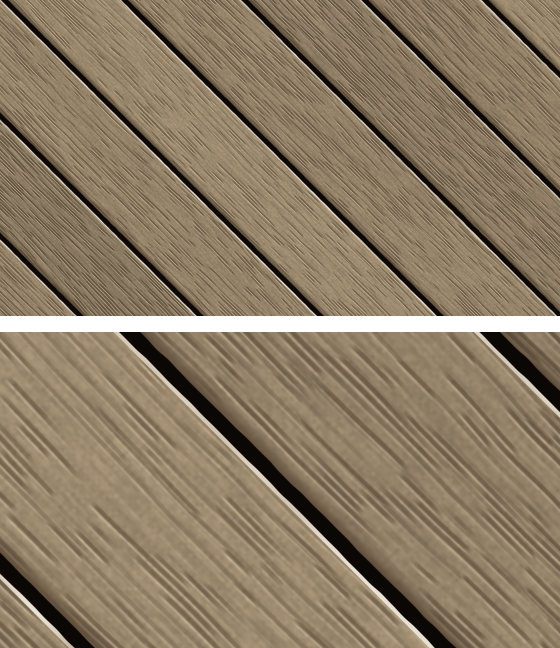
Top, the full canvas; bottom, a detail of the centre.
Give the GLSL for this texture, as a WebGL 1 fragment shader.

```glsl
precision highp float;
// Diagonal composite decking: broad brown boards split by narrow black gaps.
// Each board has a lit rim, a shaded rounded edge and embossed wood grain
// made of broken dashes, long grooves and fine streaks that follow its length.

uniform vec2 u_resolution;

// Lengths are fractions of the canvas height, measured across the boards.
#define PITCH 0.2688
#define ORIGIN 0.0098
#define GAP 0.0155
#define RIM 0.0042
#define SHADE_WIDTH 0.020
#define GRAIN_ROWS 125.0
#define DASH_RATE 17.0
#define GRAIN_BEND 0.022
#define RELIEF 0.0026

const vec3 BOARD = vec3(0.595, 0.525, 0.422);
const vec3 PORE = vec3(0.31, 0.245, 0.175);
const vec3 EDGE_SHADE = vec3(0.33, 0.265, 0.195);
const vec3 RIM_LIGHT = vec3(0.92, 0.89, 0.84);
const vec3 GAP_DARK = vec3(0.045, 0.028, 0.018);

float hash(vec2 p) {
  vec3 q = fract(p.xyx * 0.1031);
  q += dot(q, q.yzx + 33.33);
  return fract((q.x + q.y) * q.z);
}

float noise(vec2 p) {
  vec2 i = floor(p), f = fract(p);
  f = f * f * (3.0 - 2.0 * f);
  return mix(mix(hash(i), hash(i + vec2(1.0, 0.0)), f.x),
             mix(hash(i + vec2(0.0, 1.0)), hash(i + 1.0), f.x), f.y);
}

// Depth of the embossed grain; x runs along the board, y across it.
float grainDepth(vec2 p, float wear) {
  float row = p.y * GRAIN_ROWS;
  float n = floor(row);
  float line = 1.0 - smoothstep(0.12, 0.48, abs(fract(row) - 0.5));

  // Short pores, gathered in patches
  float patches = noise(vec2(p.x * 2.5, p.y * 17.0));
  float cut = 0.76 - 0.24 * wear - 0.30 * patches;
  float run = noise(vec2(p.x * DASH_RATE + 31.0 * hash(vec2(n, 4.0)), n));
  float dashes = line * smoothstep(cut, cut + 0.25, run);

  // Long, thin grooves at wider spacing
  float wide = p.y * GRAIN_ROWS * 0.42;
  float m = floor(wide);
  float groove = 1.0 - smoothstep(0.05, 0.20, abs(fract(wide) - 0.5));
  groove *= smoothstep(0.25, 0.65, noise(vec2(p.x * 3.0, m + 80.0)));
  return max(dashes, 0.55 * groove);
}

vec3 boardColor(vec2 p, float id) {
  // Tone and wear rise and fall from board to board
  float jitter = hash(vec2(id, 9.0)) - 0.5;
  float wear = clamp(0.45 - 0.45 * cos(1.5708 * id) + 0.2 * jitter, 0.0, 1.0);

  // Bend the grain, and shift it so that no two boards agree
  vec2 g = p + vec2(id * 7.31, id * 3.17);
  g.y += GRAIN_BEND * (noise(vec2(g.x * 2.2, g.y * 6.0)) - 0.5);
  g.y += 0.15 * GRAIN_BEND * noise(vec2(g.x * 14.0, g.y * 30.0));

  float depth = grainDepth(g, wear);
  float lit = max(grainDepth(g + vec2(0.0, RELIEF), wear) - depth, 0.0);
  float streak = noise(vec2(g.x * 24.0, g.y * 260.0)) - 0.5;
  float speckle = noise(p * 240.0) - 0.5;
  float cloud = noise(vec2(g.x * 3.0, g.y * 9.0)) - 0.5;

  vec3 color = BOARD * (1.02 - 0.09 * wear + 0.06 * cloud);
  color *= 1.0 + 0.13 * streak + 0.10 * speckle;
  color = mix(color, PORE, depth * (0.46 + 0.16 * wear));
  return color + 0.10 * lit;
}

void main() {
  vec2 p = gl_FragCoord.xy / u_resolution.y;
  float aa = 0.75 / u_resolution.y;

  // Board axes at 45 degrees, anchored at the upper left corner
  vec2 q = vec2(p.x - p.y + 1.0, p.x + p.y - 1.0) * 0.70711;
  float s = (q.y - ORIGIN) / PITCH;
  float id = floor(s);
  float d = (fract(s + 0.5) - 0.5) * PITCH;
  vec3 color = boardColor(q, id);

  // Rounded lower edge falls into shade
  float inner = d - 0.5 * GAP;
  float shade = 1.0 - smoothstep(0.0, SHADE_WIDTH, inner);
  color = mix(color, EDGE_SHADE, 0.75 * shade * step(0.0, d));

  // Upper edge catches the light, unevenly along its length
  float outer = -d - 0.5 * GAP;
  float glow = exp(-max(outer, 0.0) / 0.007) * step(d, 0.0);
  color *= 1.0 + 0.10 * glow;
  float rim = (1.0 - smoothstep(RIM - aa, RIM + aa, outer)) * step(d, 0.0);
  float polish = 0.60 + 0.40 * noise(vec2(q.x * 18.0, id * 5.0));
  color = mix(color, RIM_LIGHT, rim * polish);

  // Open gap with a slightly ragged outline
  float ragged = 0.0012 * (noise(vec2(q.x * 60.0, id * 3.0)) - 0.5);
  float gap = smoothstep(-aa, aa, 0.5 * GAP + ragged - abs(d));
  color = mix(color, GAP_DARK, gap);

  gl_FragColor = vec4(color, 1.0);
}
```
